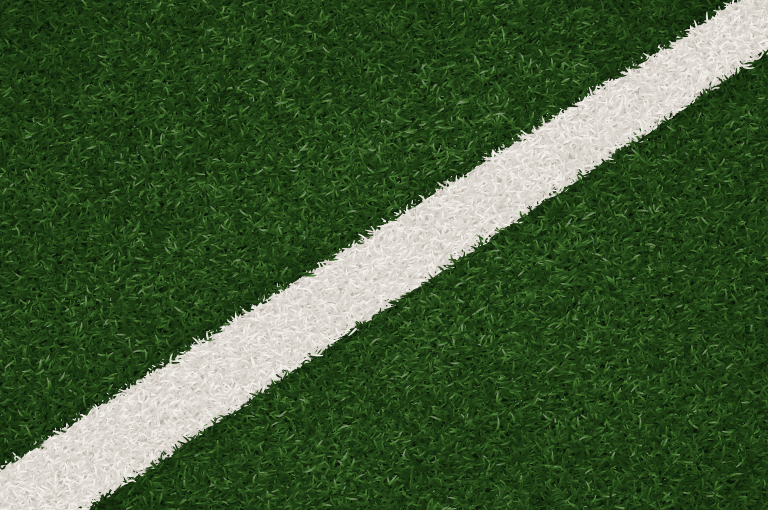
This texture is drawn by a WebGL 2 fragment shader. Its source:

```glsl
#version 300 es
precision highp float;
// Sunlit artificial turf crossed by a tapering diagonal band of white blades.
// Stacked jittered grids scatter short capsules; each blade takes its colour
// from the ground at its root, so the band gets naturally ragged edges.
uniform vec2 u_resolution;
out vec4 outColor;

const int LAYERS = 7;
const float CELL = 0.0135;
const vec3 SOIL = vec3(0.035, 0.085, 0.028);
const vec3 DEEP_GREEN = vec3(0.11, 0.23, 0.07);
const vec3 MID_GREEN = vec3(0.18, 0.33, 0.12);
const vec3 LIT_GREEN = vec3(0.29, 0.48, 0.19);
const vec3 PALE_TIP = vec3(0.48, 0.57, 0.42);
const vec3 WHITE_SHADE = vec3(0.73, 0.70, 0.66);
const vec3 WHITE_LIT = vec3(0.96, 0.95, 0.93);

vec3 hash3(vec3 p) {
  p = fract(p * vec3(0.1031, 0.1030, 0.0973));
  p += dot(p, p.yxz + 33.33);
  return fract((p.xxy + p.yxx) * p.zyx);
}

// Signed distance to the band's nearer edge, positive inside.
float bandDepth(vec2 p) {
  float below = 0.078 + 0.638 * p.x - p.y;
  float above = p.y + 0.115 - 0.675 * p.x;
  return 0.84 * min(below, above);
}

// Broad light over the lawn: soft waves, dim corners, shade beside the band.
float lawnLight(vec2 p) {
  float waves = sin(p.x * 7.0 + 2.0 * sin(p.y * 5.0)) * sin(p.y * 9.0 - p.x * 3.0);
  float fine = sin(p.x * 31.0 + p.y * 17.0) * sin(p.y * 37.0 - p.x * 13.0);
  vec2 fromCentre = (p - vec2(0.75, 0.46)) * vec2(0.8, 1.1);
  float vignette = 1.12 - 0.50 * dot(fromCentre, fromCentre);
  float contact = 1.0 - 0.22 * smoothstep(-0.045, 0.0, bandDepth(p));
  return (vignette + 0.05 * waves + 0.05 * fine) * contact;
}

vec3 grassColor(float light) {
  vec3 c = mix(SOIL, DEEP_GREEN, smoothstep(0.0, 0.33, light));
  c = mix(c, MID_GREEN, smoothstep(0.33, 0.62, light));
  c = mix(c, LIT_GREEN, smoothstep(0.62, 0.9, light));
  return mix(c, PALE_TIP, smoothstep(0.95, 1.25, light));
}

// Colour of one blade; "along" runs from root (0) to tip (1).
vec3 bladeColor(vec2 root, float along, float tone, float height) {
  float lift = mix(0.55, 1.1, along) * mix(0.6, 1.0, height);
  float glint = 0.45 * smoothstep(0.92, 1.0, tone);
  vec3 green = grassColor(lawnLight(root) * lift * (0.25 + 0.75 * tone + glint));
  vec3 white = mix(WHITE_SHADE, WHITE_LIT, clamp(lift * (0.65 + 0.6 * tone), 0.0, 1.0));
  return mix(green, white, step(0.0, bandDepth(root)));
}

// Paints one grid of blades over the colour beneath it.
vec3 paintLayer(vec3 color, vec2 p, float layer, float pixel) {
  float height = layer / float(LAYERS - 1);
  vec2 shift = layer * vec2(0.37, 0.61);
  vec2 cell = floor(p / CELL + shift);
  for (int j = -1; j <= 1; j++) {
    for (int i = -1; i <= 1; i++) {
      vec2 id = cell + vec2(i, j);
      vec3 place = hash3(vec3(id + 50.0, layer * 7.0 + 1.0));
      vec3 look = hash3(vec3(id + 190.0, layer * 7.0 + 4.0));
      vec2 centre = (id + place.xy - shift) * CELL;
      float angle = 1.9 + (place.z - 0.5) * 4.2;
      vec2 dir = vec2(cos(angle), sin(angle));
      float halfLength = mix(0.006, 0.011, look.x);
      // A slight bow and a taper toward the tip.
      vec2 q = p - centre;
      float t = clamp(dot(q, dir) / halfLength, -1.0, 1.0);
      float along = 0.5 + 0.5 * t;
      vec2 side = vec2(-dir.y, dir.x);
      vec2 spine = dir * t * halfLength + side * (look.z - 0.5) * 0.004 * (1.0 - t * t);
      float halfWidth = mix(0.0021, 0.0009, along * along);
      float cover = clamp((halfWidth - length(q - spine)) / pixel + 0.5, 0.0, 1.0);
      vec3 blade = bladeColor(centre - dir * halfLength, along, look.y, height);
      color = mix(color, blade, cover);
    }
  }
  return color;
}

void main() {
  vec2 p = gl_FragCoord.xy / u_resolution * vec2(1.5, 1.0);
  float pixel = 1.0 / u_resolution.y;

  // Shaded ground, then blades from the lowest layer to the highest.
  float painted = smoothstep(-0.004, 0.004, bandDepth(p));
  vec3 color = mix(SOIL, WHITE_SHADE, painted);
  for (int k = 0; k < LAYERS; k++) {
    color = paintLayer(color, p, float(k), pixel);
  }
  outColor = vec4(color, 1.0);
}
```
